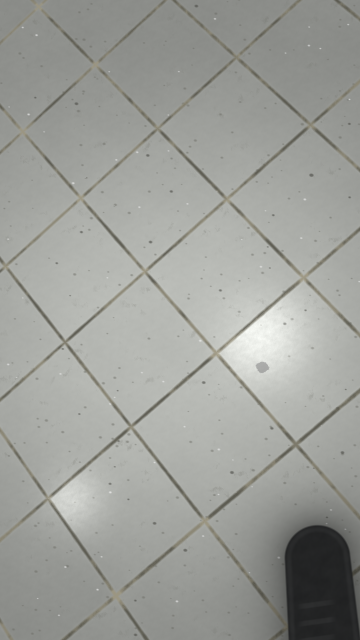
Write a Shadertoy shader that draws this texture.

```glsl
const vec3 TILE_TINT = vec3(1.0, 1.012, 0.985);
const vec3 GROUT_DARK = vec3(0.27, 0.27, 0.24);
const vec3 GROUT_SAND = vec3(0.61, 0.585, 0.50);
const vec3 DIRT = vec3(0.40, 0.40, 0.37);
const vec3 SHOE = vec3(0.135, 0.138, 0.14);

vec2 hash2(vec2 p) {
    p = vec2(dot(p, vec2(127.1, 311.7)), dot(p, vec2(269.5, 183.3)));
    return fract(sin(p) * 43758.55);
}

// Cellular noise: distance to the nearest point, then its random pair
vec3 cellular(vec2 p) {
    vec2 base = floor(p);
    vec3 nearest = vec3(9.0, 0.0, 0.0);
    for (int y = -1; y <= 1; y++)
    for (int x = -1; x <= 1; x++) {
        vec2 id = base + vec2(x, y);
        float d = length(id + hash2(id) - p);
        if (d < nearest.x) nearest = vec3(d, hash2(id + 57.3));
    }
    return nearest;
}

// Layered sines, roughly -1 to 1
float layers(vec2 p) {
    float sum = 0.0, amp = 0.5;
    for (int i = 0; i < 5; i++) {
        sum += amp * sin(p.x + 1.7 * sin(p.y)) * cos(p.y - 0.8 * sin(p.x));
        p = mat2(1.5, 1.2, -1.2, 1.5) * p + 3.1;
        amp *= 0.62;
    }
    return sum;
}

float specks(vec2 p, float density, float radius, float soft) {
    vec3 c = cellular(p);
    float r = radius * (0.3 + 0.7 * c.z);
    return step(1.0 - density, c.y) * (1.0 - smoothstep(r - soft, r + soft, c.x));
}

// Perspective map from the canvas to tile units
vec2 floorPlane(vec2 p) {
    mat3 view = mat3(0.1664, 0.1750, -0.0526,
                     -0.2197, 0.2079, 0.0120,
                     0.4028, 0.7546, 1.0);
    vec3 h = inverse(view) * vec3(p, 1.0);
    return h.xy / h.z;
}

// Reflected lamp, strongest on one tilted tile
float glare(vec2 p, vec2 centre, float radius, vec2 tile, vec2 litTile) {
    vec2 d = (p - centre) / radius;
    float onTile = 1.0 - step(0.5, distance(tile, litTile));
    return exp(-dot(d, d)) * mix(0.35, 1.0, onTile);
}

float taperedCapsule(vec2 p, vec2 a, vec2 b, float ra, float rb) {
    vec2 axis = b - a;
    float t = clamp(dot(p - a, axis) / dot(axis, axis), 0.0, 1.0);
    return length(p - a - axis * t) - mix(ra, rb, t);
}

vec3 shoeColor(vec2 p, float d) {
    float rim = smoothstep(-0.022, -0.012, d) - smoothstep(-0.010, 0.0, d);
    float laces = smoothstep(0.3, 0.9, sin(p.y * 130.0 + p.x * 18.0));
    laces *= smoothstep(1.63, 1.68, p.y) * (1.0 - smoothstep(0.03, 0.06, abs(p.x - 0.88)));
    return SHOE + 0.03 * rim + 0.035 * laces + 0.012 * layers(p * 45.0);
}

void mainImage(out vec4 fragColor, in vec2 fragCoord) {
    // Width is 1, y runs down from the top edge
    vec2 p = vec2(fragCoord.x, iResolution.y - fragCoord.y) / iResolution.x;
    float pixel = 1.0 / iResolution.x;
    vec2 grid = floorPlane(p);
    vec2 tile = floor(grid);

    // Glazed tiles under uneven light
    float falloff = smoothstep(0.1, 0.95, length((p - vec2(0.48, 0.95)) * vec2(0.9, 1.0)));
    float light = 0.725 - 0.175 * falloff + 0.02 * (hash2(tile).x - 0.5);
    float cloud = layers(grid * 4.0 + tile * 2.3);
    float grain = layers(p * 110.0);
    vec3 color = TILE_TINT * (light + 0.010 * cloud + 0.008 * grain);

    // Smudges, dark flecks and pale chips
    float smudge = smoothstep(0.25, 0.9, layers(p * 48.0)) * smoothstep(-0.2, 0.6, cloud);
    color = mix(color, DIRT, 0.22 * smudge);
    vec2 slanted = mat2(0.8, 0.4, -0.6, 1.0) * p;
    color = mix(color, DIRT, 0.45 * specks(slanted * 34.0, 0.16, 0.13, pixel * 34.0));
    color = mix(color, DIRT * 0.7, 0.6 * specks(slanted * 17.0 + 9.0, 0.07, 0.085, pixel * 17.0));
    color = mix(color, vec3(0.92), 0.7 * specks(slanted * 26.0 + 31.0, 0.06, 0.08, pixel * 26.0));

    // Lamp reflections and a dried drip
    float shine = glare(p, vec2(0.72, 0.93), 0.13, tile, vec2(1.0, -1.0))
                + 0.8 * glare(p, vec2(0.19, 1.39), 0.09, tile, vec2(1.0, 1.0));
    color += shine * (0.23 + 0.035 * grain);
    float drip = length(p - vec2(0.73, 1.02)) + 0.006 * layers(p * 90.0);
    color = mix(color, vec3(0.56), 0.65 * (1.0 - smoothstep(0.014, 0.020, drip)));

    // Grout with worn, sandy stretches and pale crossings
    vec2 edge = abs(fract(grid + 0.5) - 0.5);
    vec2 soft = fwidth(grid);
    float width = 0.014 + 0.003 * layers(p * 32.0);
    vec2 joints = 1.0 - smoothstep(width - soft, width + soft, edge);
    float joint = max(joints.x, joints.y);
    float crossing = 1.0 - smoothstep(0.02, 0.07, max(edge.x, edge.y));
    float wear = smoothstep(-0.5, 0.6, layers(p * 11.0) + 0.4 * layers(p * 60.0));
    vec3 grout = mix(GROUT_DARK, GROUT_SAND, clamp(0.2 + 0.6 * wear + 0.4 * crossing, 0.0, 1.0));
    float bevel = 1.0 - smoothstep(0.015, 0.045, min(edge.x, edge.y));
    color = mix(color + 0.015 * bevel, grout + 0.1 * shine, 0.9 * joint);

    // Shoe and its soft shadow
    float shoe = taperedCapsule(p, vec2(0.882, 1.55), vec2(0.905, 1.82), 0.09, 0.10);
    color *= 1.0 - 0.36 * exp(-max(shoe, 0.0) * 15.0);
    color = mix(color, shoeColor(p, shoe), 1.0 - smoothstep(-pixel, 1.5 * pixel, shoe));

    fragColor = vec4(clamp(color, 0.0, 1.0), 1.0);
}
```
